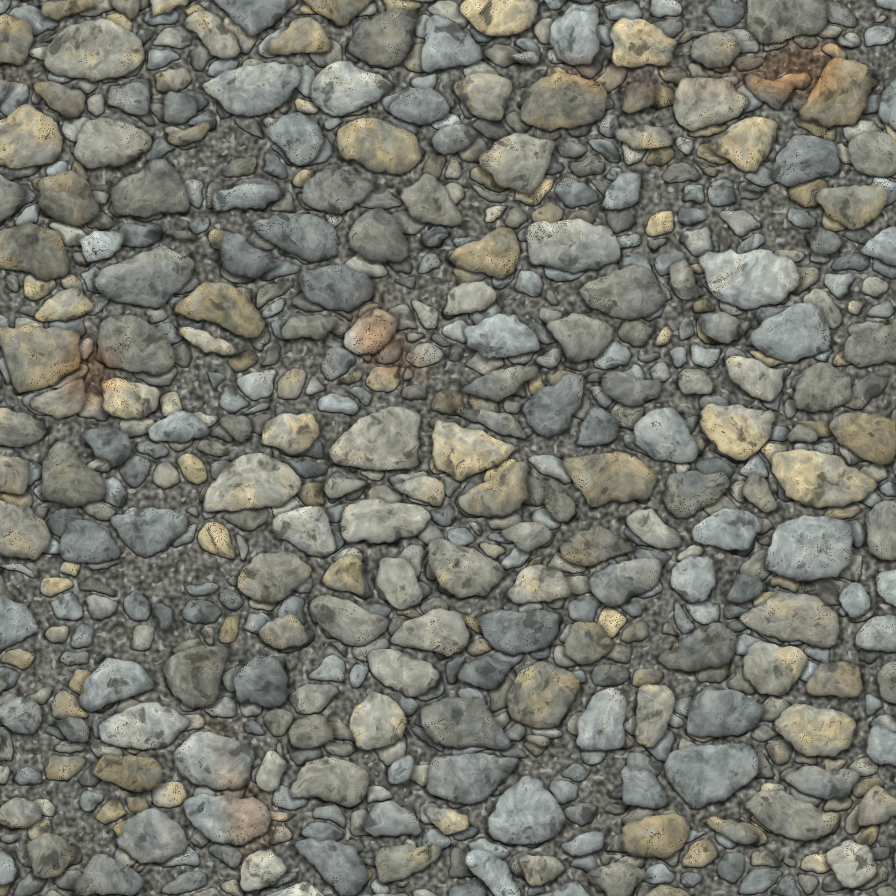
Write a three.js fragment shader that draws this texture.

```glsl
// Rubble stone wall: rounded, weathered field stones bedded in gritty mortar.
// Two layers of weighted Voronoi cells (pebbles, then large stones) are laid over
// the mortar; a smooth minimum of the cell edges gives round corners and slopes.

varying vec2 vUv;

const vec3 BLUE_GREY = vec3(0.575, 0.605, 0.595);
const vec3 GREEN_GREY = vec3(0.605, 0.605, 0.555);
const vec3 OCHRE = vec3(0.68, 0.62, 0.47);
const vec3 LICHEN = vec3(0.20, 0.205, 0.19);
const vec3 PALE_CRUST = vec3(0.73, 0.74, 0.71);
const vec3 MORTAR = vec3(0.40, 0.40, 0.375);
const vec3 RUST = vec3(0.46, 0.33, 0.25);
const vec2 LIGHT = vec2(-0.35, 0.94);
const float ROUNDNESS = 11.0;

struct Stone {
  vec2 id;
  vec2 slope;   // outward direction towards the nearest edges
  float edge;   // smooth distance to the cell border
};

vec2 hash2(vec2 c) {
  vec3 h = fract(c.xyx * vec3(0.1031, 0.1030, 0.0973));
  h += dot(h, h.yzx + 33.33);
  return fract((h.xx + h.yz) * h.zy);
}

float cornerSlope(vec2 corner, vec2 offset) {
  float angle = 6.2832 * hash2(corner).x;
  return dot(vec2(cos(angle), sin(angle)), offset);
}

float gradientNoise(vec2 p) {
  vec2 i = floor(p), f = fract(p), e = vec2(1.0, 0.0);
  vec2 u = f * f * f * (f * (f * 6.0 - 15.0) + 10.0);
  float low = mix(cornerSlope(i, f), cornerSlope(i + e, f - e), u.x);
  float high = mix(cornerSlope(i + e.yx, f - e.yx), cornerSlope(i + 1.0, f - 1.0), u.x);
  return 1.4 * mix(low, high, u.y);
}

float fbm(vec2 p) {
  float sum = 0.0, amplitude = 0.6;
  for (int i = 0; i < 4; i++) {
    sum += amplitude * gradientNoise(p);
    p = mat2(1.6, 1.2, -1.2, 1.6) * p + 17.3;
    amplitude *= 0.58;
  }
  return sum;
}

vec2 warp(vec2 p, float frequency, float amount) {
  vec2 q = p * frequency;
  return amount * vec2(gradientNoise(q), gradientNoise(q + 37.7));
}

// Centre of a cell in staggered courses
vec2 stoneCentre(vec2 id, float seed) {
  return id + 0.5 + 0.8 * (hash2(id + seed) - 0.5) + vec2(0.5 * mod(id.y, 2.0) - 0.25, 0.0);
}

float weightedDistance(vec2 q, vec2 id, float seed) {
  vec2 d = q - stoneCentre(id, seed);
  return dot(d, d) - 0.45 * hash2(id + seed + 19.0).x;
}

Stone findStone(vec2 q, float seed) {
  vec2 cell = floor(q), best = cell;
  float nearest = 1000.0;
  for (int y = -2; y <= 2; y++) for (int x = -2; x <= 2; x++) {
    vec2 id = cell + vec2(x, y);
    float d = weightedDistance(q, id, seed);
    if (d < nearest) { nearest = d; best = id; }
  }
  vec2 centre = stoneCentre(best, seed), slope = vec2(0.0);
  float total = 0.00001;
  for (int y = -2; y <= 2; y++) for (int x = -2; x <= 2; x++) {
    vec2 id = cell + vec2(x, y);
    if (distance(id, best) < 0.5) continue;
    vec2 across = stoneCentre(id, seed) - centre;
    float span = max(length(across), 0.05);
    float border = (weightedDistance(q, id, seed) - nearest) / (2.0 * span);
    float share = exp(-ROUNDNESS * border);
    total += share;
    slope += share * across / span;
  }
  return Stone(best, slope / total, -log(total) / ROUNDNESS);
}

// Weathered surface: tint, mottling, lichen, pale crust and cracks
vec3 stoneSurface(vec2 p, vec2 dice) {
  vec2 q = p + 9.0 * dice;
  float broad = fbm(q * 20.0), fine = fbm(q * 85.0 + 5.0);
  vec3 colour = mix(BLUE_GREY, GREEN_GREY, smoothstep(0.2, 0.6, dice.x + 0.4 * broad));
  colour = mix(colour, OCHRE, 0.75 * smoothstep(0.72, 1.05, dice.x + 0.5 * broad));
  colour *= (0.80 + 0.36 * dice.y) * (1.0 + 0.25 * broad + 0.36 * fine);
  float growth = fbm(q * 32.0 + 60.0) + 0.5 * fine;
  colour = mix(colour, LICHEN, 0.65 * smoothstep(0.12, 0.6, growth));
  colour = mix(colour, PALE_CRUST, 0.5 * smoothstep(0.2, 0.6, -growth));
  float crack = 1.0 - smoothstep(0.0, 0.07, abs(gradientNoise(q * vec2(19.0, 30.0) + 1.5 * fine)));
  return colour * (1.0 - 0.38 * crack * smoothstep(0.0, 0.35, broad));
}

vec3 mortarSurface(vec2 p) {
  float grit = gradientNoise(p * 170.0), lumps = fbm(p * 65.0);
  vec3 colour = MORTAR * (1.0 + 0.45 * grit + 0.5 * lumps);
  return mix(colour, PALE_CRUST, 0.6 * smoothstep(0.35, 0.65, gradientNoise(p * 125.0 + 8.0)));
}

// Lays one layer of lit stones with contact shadows over the ground
vec3 layStones(vec3 ground, vec2 p, vec2 density, float seed, float gap, float missing) {
  Stone stone = findStone(p * density, seed);
  float present = step(missing, hash2(stone.id + seed + 7.0).x);
  float unit = 2.0 / (density.x + density.y);
  float rim = (stone.edge - gap) * unit, inside = max(rim, 0.0);
  float body = present * smoothstep(-0.0008, 0.0012, rim);
  float shadow = present * smoothstep(-gap * unit, 0.0, rim);
  ground *= 1.0 - shadow * (0.42 - 0.28 * stone.slope.y);
  float bevel = exp(-inside / (0.13 * unit));
  float light = 1.0 + 0.32 * bevel * dot(stone.slope, LIGHT) - 0.32 * exp(-inside / 0.0025);
  vec3 surface = stoneSurface(p, hash2(stone.id + seed + 31.0)) * light;
  return mix(ground, surface, body);
}

void main() {
  vec2 p = vUv + 2.0;
  vec2 bent = p + warp(p, 14.0, 0.010) + warp(p, 48.0, 0.0038) + warp(p, 120.0, 0.0013);
  float gap = 0.085 + 0.05 * gradientNoise(p * 9.0);
  vec3 colour = mortarSurface(p);
  colour = layStones(colour, bent, vec2(29.0, 39.0), 53.0, 0.08, 0.25);
  colour = layStones(colour, bent, vec2(12.5, 18.5), 11.0, gap, 0.18);
  colour = mix(colour, colour * RUST * 2.2, 0.6 * smoothstep(0.5, 0.8, gradientNoise(p * 6.0 + 3.0)));
  gl_FragColor = vec4(clamp(colour, 0.0, 1.0), 1.0);
}
```
